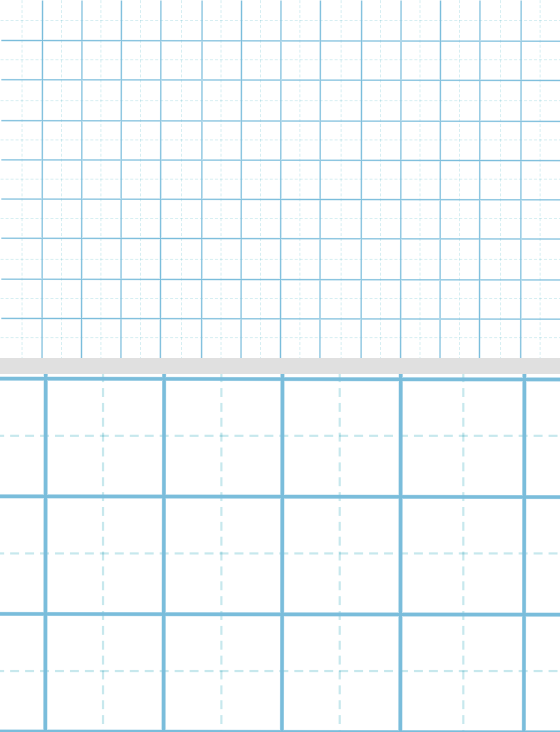
Top: the whole. Bottom: its middle third, enlarged.
Give the GLSL for this pattern, as a WebGL 2 fragment shader.

```glsl
#version 300 es
precision highp float;
// Blue squared paper: solid grid lines with fine dashed lines halving each cell.
// Both rulings repeat in blocks of four cells, the last cell slightly wider;
// each line is drawn from its distance with box-filtered coverage.

uniform vec2 u_resolution;
out vec4 fragColor;

const float CELL = 54.1;    // regular line spacing, canvas is 768 units wide
const float BLOCK = 218.8;  // four cells including the wider one

// Distance on each axis to the nearest ruled line
vec2 lineDistance(vec2 p) {
  vec2 local = mod(p, BLOCK);
  vec2 index = min(floor(local / CELL + 0.5), 4.0);
  vec2 nearest = index * CELL + step(3.5, index) * (BLOCK - 4.0 * CELL);
  return abs(local - nearest);
}

// Share of a filter window covered by a stripe of the given width
vec2 coverage(vec2 dist, float width, float window) {
  vec2 inner = max(dist - 0.5 * window, vec2(-0.5 * width));
  vec2 outer = min(dist + 0.5 * window, vec2(0.5 * width));
  return clamp((outer - inner) / window, 0.0, 1.0);
}

void main() {
  // Canvas units, with y running down from the top edge
  vec2 uv = gl_FragCoord.xy / u_resolution;
  vec2 p = vec2(uv.x, 1.0 - uv.y) * vec2(768.0, 494.0);
  float pixel = 768.0 / u_resolution.x;

  vec3 color = vec3(1.0);

  // Dashed rulings, with a dash centred on every crossing
  vec2 q = p - vec2(30.2, 139.0);
  float period = BLOCK / 32.0;
  vec2 dashDist = abs(mod(q + 0.5 * period, period) - 0.5 * period);
  vec2 dashes = coverage(lineDistance(q), 1.0, pixel)
              * coverage(dashDist, 4.1, pixel).yx;
  vec3 paleBlue = vec3(0.78, 0.91, 0.93);
  color *= mix(vec3(1.0), paleBlue, dashes.x);
  color *= mix(vec3(1.0), paleBlue, dashes.y);

  // Solid rulings, turned very slightly about the centre and a little softer
  vec2 tilted = p + 0.0014 * vec2(p.y - 247.0, 384.0 - p.x);
  vec2 solid = coverage(lineDistance(tilted - vec2(58.0, 167.0)), 1.75, 1.25 * pixel);

  // No solid line runs along the border of the sheet
  solid *= step(20.0, p) * step(p, vec2(760.0, 474.0));

  // Lines start just inside the top and left edges
  solid *= clamp((p.yx - vec2(0.7, 1.8)) / pixel + 0.5, 0.0, 1.0);
  color = mix(color, vec3(0.48, 0.74, 0.86), max(solid.x, solid.y));

  fragColor = vec4(color, 1.0);
}
```
